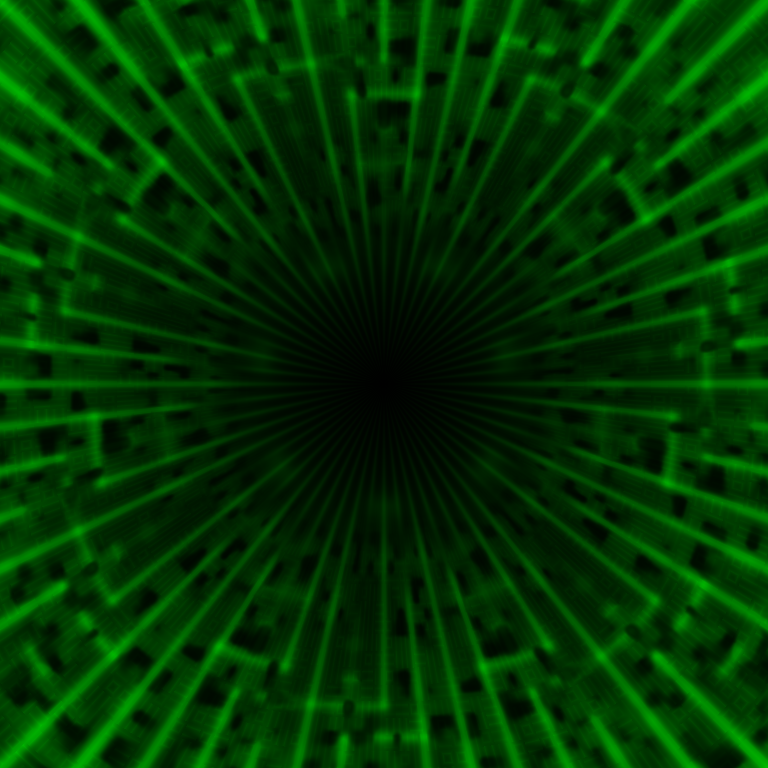
Write a WebGL 2 fragment shader that draws this background.

```glsl
#version 300 es
precision highp float;
// A dark green circuit tunnel: seven equal sectors of glowing spokes around a
// black centre. Spokes, arcs and boxes live in (turn, depth) coordinates, where
// depth is a slightly squared radius; hashed cells add the fine circuitry.

uniform vec2 u_resolution;
out vec4 outColor;

const float SECTORS = 7.0;
const float TAU = 6.2831853;

float hash(vec2 p) {
    return fract(sin(dot(p, vec2(127.1, 311.7))) * 43758.5453);
}

// Value noise that wraps after "period" cells along x
float wrappedNoise(vec2 p, float period) {
    vec2 i = floor(p), f = fract(p);
    f = f * f * (3.0 - 2.0 * f);
    float x0 = mod(i.x, period), x1 = mod(i.x + 1.0, period);
    float low = mix(hash(vec2(x0, i.y)), hash(vec2(x1, i.y)), f.x);
    float high = mix(hash(vec2(x0, i.y + 1.0)), hash(vec2(x1, i.y + 1.0)), f.x);
    return mix(low, high, f.y);
}

// Bright core with a wide soft skirt
float glow(float d, float width) {
    d /= width;
    return 0.65 * exp(-d * d) + 0.35 * exp(-0.7 * d);
}

// Eight spokes per sector, each broken over its own range of depth
float spokes(float turn, float depth) {
    vec2 gaps[8] = vec2[8](
        vec2(2.0, 3.0), vec2(0.15, 0.46), vec2(0.42, 2.0), vec2(0.17, 0.27),
        vec2(2.0, 3.0), vec2(0.19, 0.24), vec2(0.2, 0.42), vec2(0.378, 0.475));
    float lane = turn * 8.0;
    vec2 gap = gaps[int(mod(floor(lane + 0.5), 8.0))];
    float blur = mix(0.04, 0.01, smoothstep(0.2, 0.35, depth));
    float broken = smoothstep(gap.x - blur, gap.x + blur, depth)
                 * (1.0 - smoothstep(gap.y - blur, gap.y + blur, depth));
    float width = mix(0.21, 0.145, smoothstep(0.1, 0.35, depth));
    return glow(abs(fract(lane + 0.5) - 0.5), width) * (1.0 - 0.8 * broken);
}

// Cross bars and spots: centre turn, half span, depth, strength
float bars(float turn, float depth, float radius) {
    vec4 list[10] = vec4[10](
        vec4(0.0, 0.25, 0.42, 0.6), vec4(0.75, 0.125, 0.378, 0.8),
        vec4(0.75, 0.11, 0.285, 0.5), vec4(0.25, 0.14, 0.46, 0.7),
        vec4(0.5, 0.25, 0.226, 0.35), vec4(0.25, 0.05, 0.158, 0.75),
        vec4(0.75, 0.015, 0.335, 0.7), vec4(0.125, 0.02, 0.385, 0.5),
        vec4(0.25, 0.03, 0.535, 0.6), vec4(0.125, 0.01, 0.34, 0.4));
    float width = mix(0.018, 0.0085, smoothstep(0.2, 0.35, depth));
    float sum = 0.0;
    for (int i = 0; i < 10; i++) {
        vec4 bar = list[i];
        float across = abs(fract(turn - bar.x + 0.5) - 0.5) - bar.y;
        float side = max(across, 0.0) * radius * TAU / SECTORS;
        sum += bar.w * glow(length(vec2(side, depth - bar.z)), width);
    }
    return sum;
}

// Faint nested squares and strips, picked per cell
float circuitry(float turn, float depth) {
    vec2 grid = vec2(turn * 24.0, depth * 46.0);
    vec2 cell = floor(grid);
    vec2 c = abs(fract(grid) - 0.5);
    float pick = hash(cell + 3.7);
    float shape = pick < 0.3 ? max(c.x, c.y) : (pick < 0.8 ? c.x : c.y);
    return exp(-9.0 * abs(shape - 0.27)) * (0.4 + 0.6 * hash(cell));
}

void main() {
    vec2 p = (gl_FragCoord.xy - 0.5 * u_resolution) / min(u_resolution.x, u_resolution.y);
    float radius = length(p);
    vec2 a = pow(abs(p) + 1e-5, vec2(2.6));
    float depth = pow(a.x + a.y, 1.0 / 2.6);
    float turn = fract(atan(p.y, p.x + 1e-6) * SECTORS / TAU);

    float spoke = spokes(turn, depth);
    float bar = bars(turn, depth, radius);
    float detail = smoothstep(0.1, 0.3, depth);

    // Blurry bright knots and round dark pits, gathered in loose patches
    float knots = wrappedNoise(vec2(turn * 24.0, depth * 50.0), 24.0);
    float patches = wrappedNoise(vec2(turn * 8.0, depth * 14.0 + 9.0), 8.0);
    float crowd = clamp(smoothstep(0.25, 0.7, patches) + 0.8 * bar, 0.0, 1.0);
    float pits = smoothstep(0.5, 0.9, knots) * crowd;

    float light = 0.26 + 0.65 * spoke + 0.7 * bar;
    light += detail * (0.13 * circuitry(turn, depth) + 0.24 * (1.0 - knots) * crowd);
    light *= 1.0 - 0.75 * detail * pits * (1.0 - clamp(spoke * 1.3, 0.0, 1.0));

    float green = radius * light * mix(0.8, 1.0, smoothstep(0.05, 0.25, radius));
    outColor = vec4(0.0, min(green, 0.8), 0.0, 1.0);
}
```
